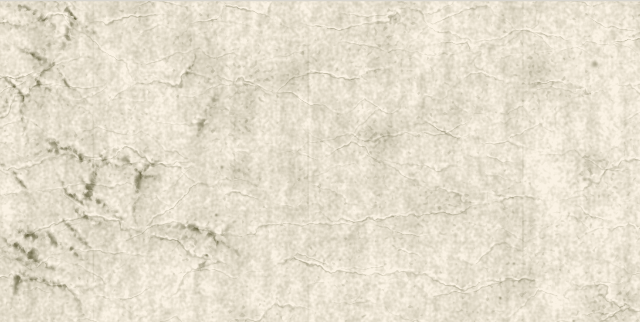
Write a Shadertoy shader that draws this texture.

```glsl
// Aged, crinkled cream paper with pale creases, vertical streaks and dark scuffs at the left.

const vec3 STAIN = vec3(0.57, 0.55, 0.44);
const vec3 CREAM = vec3(0.95, 0.92, 0.86);
const vec3 TOP_EDGE = vec3(0.85, 0.84, 0.81);
const float BASE_TONE = 0.905;      // 0 is STAIN, 1 is CREAM
const float BROAD_MOTTLE = 0.15;
const float FINE_MOTTLE = 0.25;
const float GRAIN = 0.27;
const float STREAKS = 0.14;
const float STAIN_DEPTH = 0.20;
const float PIT_DEPTH = 0.22;
const float CREASE_LIGHT = 0.17;
const float CREASE_SHADE = 0.30;
const float SCUFF_DARKNESS = 0.75;
const int SCUFF_COUNT = 34;
const int SPECK_COUNT = 7;
const float SEAM_SPACING = 0.667;
const float SEAM_START = 0.29;

vec2 hash2(vec2 p) {
    vec3 q = fract(p.xyx * vec3(0.1031, 0.1030, 0.0973));
    q += dot(q, q.yzx + 33.33);
    return fract((q.xx + q.yz) * q.zy);
}

float cornerSlope(vec2 cell, vec2 offset) {
    return dot(hash2(cell) * 2.0 - 1.0, offset);
}

float gradientNoise(vec2 p) {
    vec2 i = floor(p), f = p - i;
    vec2 u = f * f * f * (f * (f * 6.0 - 15.0) + 10.0);
    vec2 e = vec2(1.0, 0.0);
    return mix(mix(cornerSlope(i, f), cornerSlope(i + e, f - e), u.x),
               mix(cornerSlope(i + e.yx, f - e.yx), cornerSlope(i + e.xx, f - e.xx), u.x), u.y);
}

float fbm(vec2 p) {
    float sum = 0.0, amp = 1.0;
    for (int i = 0; i < 5; i++) {
        sum += amp * gradientNoise(p);
        p = mat2(1.6, 1.2, -1.2, 1.6) * p + 11.7;
        amp *= 0.55;
    }
    return sum;
}

// Distance to the nearest cell border, and the vertical part of its normal
vec2 cellBorder(vec2 p) {
    vec2 cell = floor(p), f = p - cell, nearest = vec2(9.0);
    for (int k = 0; k < 9; k++) {
        vec2 g = vec2(k % 3 - 1, k / 3 - 1);
        vec2 r = g + hash2(cell + g) - f;
        if (dot(r, r) < dot(nearest, nearest)) nearest = r;
    }
    vec2 border = vec2(9.0, 0.0);
    for (int k = 0; k < 25; k++) {
        vec2 g = vec2(k % 5 - 2, k / 5 - 2);
        vec2 r = g + hash2(cell + g) - f, gap = r - nearest;
        if (dot(gap, gap) < 1e-4) continue;
        vec2 n = normalize(gap);
        float d = dot(0.5 * (r + nearest), n);
        if (d < border.x) border = vec2(d, n.y);
    }
    return border;
}

float bell(float x) { return exp(-x * x); }

// Raised crease: a lit ridge with a thin shadow below it
float creases(vec2 p, vec2 warp, vec2 scale, float width) {
    vec2 b = cellBorder(p * scale + warp);
    float d = b.x / scale.y;
    float height = -d * sign(b.y);
    float facing = smoothstep(0.25, 0.95, abs(b.y)) + 0.2;
    float worn = smoothstep(-0.3, 0.3, gradientNoise(p * 6.0 + scale));
    float relief = CREASE_LIGHT * bell(d / width)
                 - CREASE_SHADE * bell((height + 1.6 * width) / (0.8 * width));
    return relief * facing * worn;
}

// Curved rubbed strokes, crowded towards the left side
float scuffs(vec2 p, vec2 warp, float grit) {
    float sum = 0.0;
    for (int i = 0; i < SCUFF_COUNT; i++) {
        float id = float(i);
        vec2 place = hash2(vec2(id, 3.7)), shape = hash2(vec2(id, 19.3));
        vec2 center = vec2(0.72 * pow(place.x, 1.4), 0.1 + 0.9 * place.y);
        float angle = i % 4 == 0 ? 1.15 : mix(-0.9, -0.25, shape.x);
        float len = mix(0.04, 0.12, shape.y), width = mix(0.004, 0.013, shape.x);
        vec2 d = p - center + warp * 0.025;
        vec2 q = vec2(dot(d, vec2(cos(angle), sin(angle))), dot(d, vec2(-sin(angle), cos(angle))));
        q.y += (shape.y - 0.5) * 6.0 * q.x * q.x;
        float along = bell(q.x / len);
        sum += along * (bell(q.y / width) * grit + (0.06 + 0.14 * grit) * bell(q.y / (4.0 * width))
                      - 0.2 * bell(q.y / width - 2.0));
    }
    return min(sum, 1.5);
}

void mainImage(out vec4 fragColor, in vec2 fragCoord) {
    vec2 p = fragCoord / iResolution.y;
    float across = fragCoord.x / iResolution.x;
    vec2 warp = vec2(fbm(p * 6.0), fbm(p * 6.0 + 37.0));
    float fine = fbm(p * vec2(27.0, 22.0) + 5.0);

    // Stains, mottling, pits and paper grain
    float tone = BASE_TONE + 0.06 * smoothstep(0.75, 1.0, across);
    tone += BROAD_MOTTLE * fbm(p * 4.0 + 71.0) + FINE_MOTTLE * fine;
    tone += GRAIN * gradientNoise(p * 95.0) + 0.5 * GRAIN * gradientNoise(p * vec2(60.0, 52.0) + 31.0);
    float blotch = fbm(p * 4.5 + 23.0) + 0.5 * fine;
    tone -= STAIN_DEPTH * smoothstep(0.1, 0.65, blotch);
    float pits = gradientNoise(p * 75.0 + 13.0) + 0.4 * blotch;
    tone -= PIT_DEPTH * smoothstep(0.25, 0.55, pits);

    // Vertical streaks and seams
    tone += STREAKS * (gradientNoise(p * vec2(50.0, 4.0)) + gradientNoise(p * vec2(13.0, 1.2) + 9.0));
    float seam = abs(mod(p.x - SEAM_START + 0.5 * SEAM_SPACING, SEAM_SPACING) - 0.5 * SEAM_SPACING);
    tone -= 0.18 * bell(seam / 0.003) * smoothstep(-0.3, 0.3, gradientNoise(p * vec2(3.0, 9.0)));

    // Creases at two sizes
    tone += creases(p, warp * 0.3, vec2(3.2, 5.5), 0.0038);
    tone += 0.65 * creases(p + 7.0, warp * 0.4, vec2(6.5, 10.0), 0.003);

    // Scuffs and round specks
    float grit = smoothstep(-0.3, 0.4, fine + 0.9 * gradientNoise(p * 70.0));
    tone -= SCUFF_DARKNESS * scuffs(p, warp, grit);
    for (int i = 0; i < SPECK_COUNT; i++) {
        vec2 h = hash2(vec2(float(i), 51.0));
        vec2 center = h * vec2(iResolution.x / iResolution.y, 1.0);
        float radius = mix(0.004, 0.011, h.x * h.y);
        tone -= 0.6 * bell(length(p - center + warp * 0.004) / radius);
    }

    vec3 color = mix(STAIN, CREAM, clamp(tone, -0.4, 1.08));
    color = mix(color, TOP_EDGE, smoothstep(0.994, 0.998, p.y));
    fragColor = vec4(color, 1.0);
}
```
